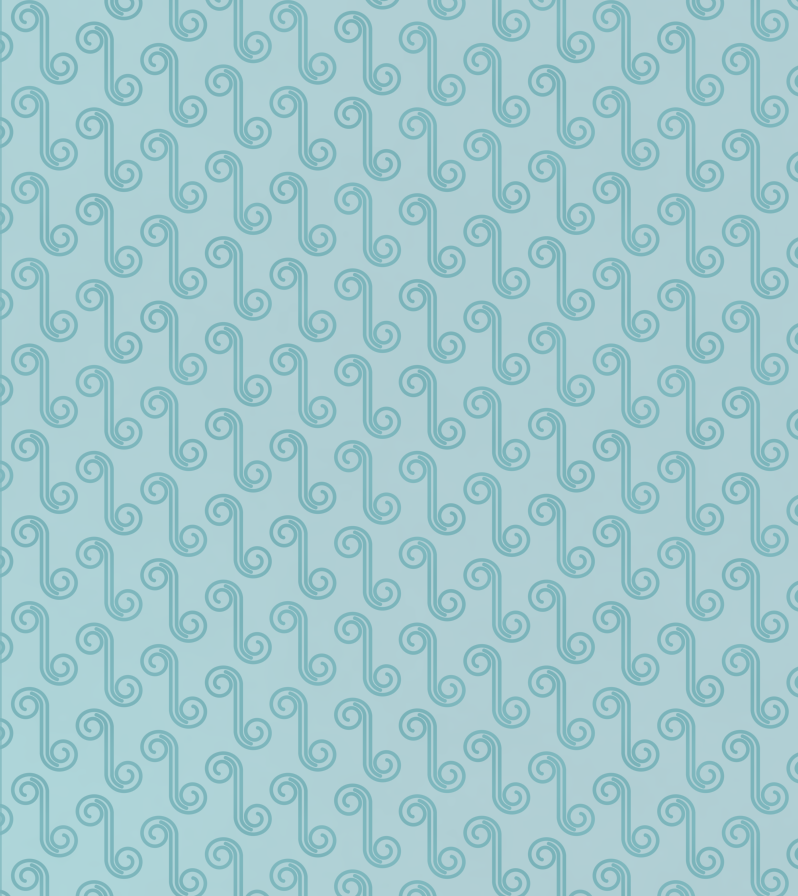
Write a Shadertoy shader that draws this pattern.

```glsl
const float CANVAS_HEIGHT = 768.0;         // design units per canvas height
const vec2 PITCH = vec2(55.39, 73.6);
const vec2 FIRST_MOTIF = vec2(38.1, 69.3);
const vec2 SCROLL_CENTER = vec2(-15.0, 20.6);
const float STEM_OFFSET = 2.5;
const float HALF_LINE = 1.55;
const float TAU = 6.2831853;

const vec3 PAPER = vec3(0.69, 0.81, 0.83);
const vec3 PAPER_TINT = vec3(0.68, 0.835, 0.85);
const vec3 INK = vec3(0.485, 0.71, 0.735);

float hash(vec2 p) {
    vec3 q = fract(vec3(p.xyx) * 0.1031);
    q += dot(q, q.yzx + 33.33);
    return fract((q.x + q.y) * q.z);
}

float valueNoise(vec2 p) {
    vec2 cell = floor(p);
    vec2 f = fract(p);
    f = f * f * (3.0 - 2.0 * f);
    float low = mix(hash(cell), hash(cell + vec2(1, 0)), f.x);
    float high = mix(hash(cell + vec2(0, 1)), hash(cell + vec2(1, 1)), f.x);
    return mix(low, high, f.y);
}

// Radii of the long scroll and the short hook, by number of turns
float scrollRadius(float turns) {
    return 17.5 - 1.9 * smoothstep(0.0, 0.3, turns) - 7.0 * turns;
}

float hookRadius(float turns) {
    return 12.5 - 1.5 * smoothstep(0.0, 0.2, turns);
}

vec2 polar(float radius, float turns) {
    return radius * vec2(cos(TAU * turns), sin(TAU * turns));
}

// Distance to the centreline of one scroll, its hook and their rounded ends
float scrollDistance(vec2 p, float scrollEnd, float hookEnd) {
    float radius = length(p);
    float turn = fract(atan(p.y, p.x) / TAU);
    float d = length(p - polar(scrollRadius(scrollEnd), scrollEnd));
    d = min(d, length(p - polar(hookRadius(hookEnd), hookEnd)));
    for (int i = 0; i < 2; i++) {
        float t = turn + float(i);
        if (t < scrollEnd) d = min(d, abs(radius - scrollRadius(t)));
    }
    if (turn < hookEnd) d = min(d, abs(radius - hookRadius(turn)));
    return d;
}

// Double stem with a scroll at each end, symmetric under a half turn
float motifDistance(vec2 p) {
    vec2 q = p.y < 0.0 ? -p : p;
    vec2 stem = vec2(abs(q.x) - STEM_OFFSET, max(q.y - SCROLL_CENTER.y, 0.0));
    float d = min(length(stem), scrollDistance(q - SCROLL_CENTER, 1.68, 0.19));
    return d - HALF_LINE;
}

// Quarter drop per column, with two half-size steps after the fifth column
float columnDrop(float column) {
    return 0.25 * (column - clamp(0.5 * (column - 4.0), 0.0, 1.0));
}

float patternDistance(vec2 p) {
    float nearest = floor((p.x - FIRST_MOTIF.x) / PITCH.x + 0.5);
    float d = PITCH.y;
    for (int i = -1; i <= 1; i++) {
        float column = nearest + float(i);
        vec2 q = p - FIRST_MOTIF;
        q.x -= column * PITCH.x;
        q.y += columnDrop(column) * PITCH.y;
        q.y -= PITCH.y * floor(q.y / PITCH.y + 0.5);
        d = min(d, motifDistance(q));
    }
    return d;
}

// Paper, fresher in tint toward the left corners, with faint mottling
vec3 paperColor(vec2 uv, vec2 p) {
    float corner = smoothstep(0.65, 0.0, length(uv * vec2(1.0, 0.8)));
    corner += 0.6 * smoothstep(0.6, 0.0, length(vec2(uv.x, 1.0 - uv.y)));
    float mottle = valueNoise(p / 45.0) + 0.5 * valueNoise(p / 9.0) - 0.75;
    return mix(PAPER, PAPER_TINT, min(corner, 1.0)) + 0.007 * mottle;
}

void mainImage(out vec4 fragColor, in vec2 fragCoord) {
    vec2 uv = fragCoord / iResolution.xy;
    float unitsPerPixel = CANVAS_HEIGHT / iResolution.y;
    vec2 p = fragCoord * unitsPerPixel;

    float softness = 0.3 + 0.4 * unitsPerPixel;
    float ink = smoothstep(softness, -softness, patternDistance(p));
    vec3 inkColor = INK + 0.025 * (valueNoise(p / 30.0) - 0.5);
    vec3 color = mix(paperColor(uv, p), inkColor, ink);

    // Thin shaded margin on the left
    float margin = 1.0 - smoothstep(1.5 - softness, 1.5 + softness, p.x);
    color = mix(color, INK, 0.7 * margin);

    fragColor = vec4(color, 1.0);
}
```
